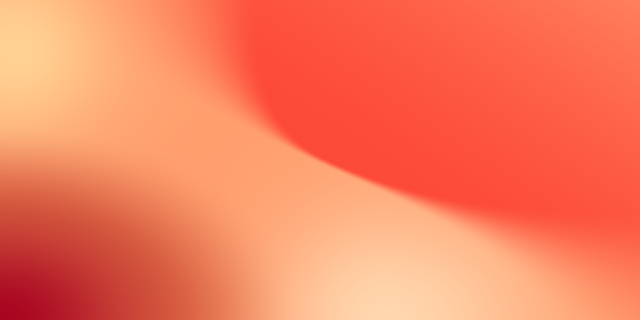
This background is drawn by a Shadertoy shader. Its source:

```glsl
#define PEACH vec3(1.00, 0.62, 0.43)
#define YELLOW vec3(1.00, 0.83, 0.58)
#define CREAM vec3(1.00, 0.84, 0.68)
#define RUST vec3(0.86, 0.40, 0.26)
#define CRIMSON vec3(0.66, 0.02, 0.13)
#define RED vec3(0.99, 0.29, 0.22)
#define CORAL vec3(1.00, 0.50, 0.36)
#define CURVE vec3(-0.164, 0.924, 0.40)
#define SHARP_SPAN vec2(0.50, 0.60)

// Elliptical Gaussian falloff
float glow(vec2 p, vec2 center, vec2 radius) {
    vec2 q = (p - center) / radius;
    return exp(-dot(q, q));
}

// Approximate signed distance to a hyperbola, positive above it
float curveDistance(vec2 p) {
    float x = p.x + CURVE.z;
    float height = CURVE.x + CURVE.y / x;
    float slope = -CURVE.y / (x * x);
    return (p.y - height) / sqrt(1.0 + slope * slope);
}

// Warm ground with light glows and a dark lower left corner
vec3 groundColor(vec2 p) {
    vec3 color = mix(PEACH, YELLOW, glow(p, vec2(0.04, 0.86), vec2(0.31)));
    float creamWidth = p.x < 1.2 ? 0.36 : 0.50;
    color = mix(color, CREAM, glow(p, vec2(1.2, 0.0), vec2(creamWidth, 0.35)));
    float rustRadius = length(p / vec2(0.95, 0.62));
    color = mix(color, RUST, 1.0 - smoothstep(0.5, 1.0, rustRadius));
    return mix(color, CRIMSON, glow(p, vec2(0.0), vec2(0.40, 0.28)));
}

// Red sheet, paler toward the upper right
vec3 sheetColor(vec2 p) {
    float fade = dot(p - vec2(0.94, 0.60), vec2(0.60, 0.92));
    return mix(RED, CORAL, pow(clamp(fade, 0.0, 1.0), 1.5));
}

// Coverage of the sheet: crisp mid edge, blurring toward both ends
float sheetMask(vec2 p) {
    float along = p.x - p.y;
    float left = max(SHARP_SPAN.x - along, 0.0);
    float right = max(along - SHARP_SPAN.y, 0.0);
    left *= left;
    right *= right;
    float outer = 0.008 + 0.2 * left + 0.2 * right;
    float inner = 0.015 + 0.7 * left + 0.1 * right;
    return smoothstep(-outer, inner, curveDistance(p));
}

void mainImage(out vec4 fragColor, in vec2 fragCoord) {
    // Canvas spans 2 by 1 units
    vec2 p = fragCoord / iResolution.xy * vec2(2.0, 1.0);
    vec3 color = mix(groundColor(p), sheetColor(p), sheetMask(p));
    fragColor = vec4(color, 1.0);
}
```
